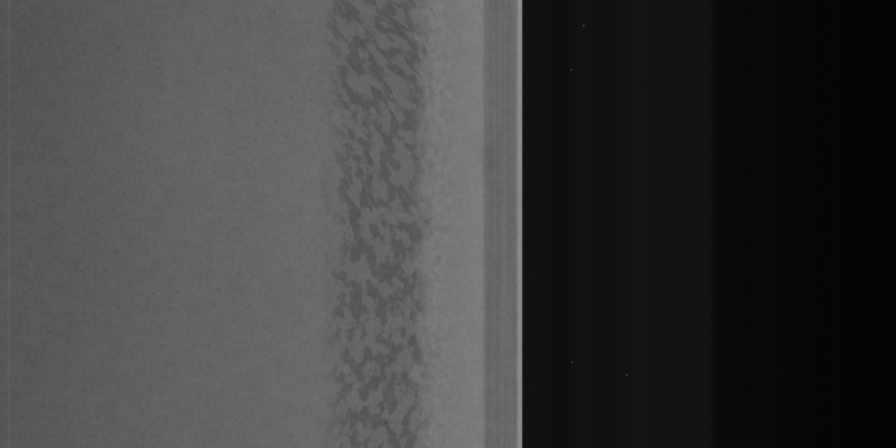
Reproduce this texture procedurally as a WebGL 2 fragment shader.

```glsl
#version 300 es
precision highp float;
// Brushed grey sheet with a mottled band and a bright rim, beside a dark banded void.
uniform vec2 u_resolution;
out vec4 fragColor;

#define RIM_X 0.583          // right end of the sheet, in canvas widths
#define MOTTLE_LEFT 0.372
#define MOTTLE_RIGHT 0.472
#define GROOVE_LEFT 0.541
#define MOTTLE_DEPTH 0.075
#define GRAIN_DEPTH 0.022
#define SPECK_CELLS 9.0

uint mixBits(uint n) {
  n = (n ^ (n >> 16)) * 0x7feb352du;
  n = (n ^ (n >> 15)) * 0x846ca68bu;
  return n ^ (n >> 16);
}

float hash(vec2 cell) {
  ivec2 c = ivec2(cell);
  return float(mixBits(uint(c.x) + mixBits(uint(c.y) + 17u)) >> 8) / 16777216.0;
}

float cornerSlope(vec2 cell, vec2 offset) {
  float angle = 6.2832 * hash(cell);
  return dot(vec2(cos(angle), sin(angle)), offset);
}

// Gradient noise, roughly -0.7 to 0.7
float noise(vec2 p) {
  vec2 i = floor(p), f = p - i;
  vec2 w = f * f * f * (f * (f * 6.0 - 15.0) + 10.0);
  vec2 e = vec2(1.0, 0.0);
  float low = mix(cornerSlope(i, f), cornerSlope(i + e, f - e), w.x);
  float high = mix(cornerSlope(i + e.yx, f - e.yx), cornerSlope(i + 1.0, f - 1.0), w.x);
  return mix(low, high, w.y);
}

float fbm(vec2 p) {
  float sum = 0.0, gain = 1.0;
  for (int k = 0; k < 3; k++) {
    sum += gain * noise(p);
    p = p * 2.03 + 11.7;
    gain *= 0.55;
  }
  return sum;
}

// Soft vertical line
float line(float x, float center, float width) {
  float d = (x - center) / width;
  return exp(-d * d);
}

// Sparse round dots, one candidate per cell
float specks(vec2 p, float cells, float density, float radius) {
  vec2 cell = floor(p * cells);
  vec2 center = 0.2 + 0.6 * vec2(hash(cell + 31.0), hash(cell + 67.0));
  float d = length(fract(p * cells) - center) / cells;
  float blur = 1.0 / u_resolution.y;
  return step(hash(cell), density) * (1.0 - smoothstep(radius - blur, radius + blur, d));
}

float sheet(float x, vec2 p) {
  // Broad light across the sheet
  float tone = mix(0.338, 0.395, smoothstep(-0.02, 0.28, x));
  tone = mix(tone, 0.415, smoothstep(0.25, 0.37, x));
  tone += 0.012 * noise(p * vec2(2.5, 2.0)) - 0.012 * smoothstep(0.6, 1.0, p.y) * (1.0 - x);

  // Ragged mottled band, then the pale strip
  float wobble = 0.012 * fbm(p * vec2(18.0, 13.0));
  float band = smoothstep(MOTTLE_LEFT - 0.022, MOTTLE_LEFT + 0.022, x + wobble)
             * (1.0 - smoothstep(MOTTLE_RIGHT - 0.014, MOTTLE_RIGHT + 0.014, x + wobble));
  float pale = smoothstep(MOTTLE_RIGHT - 0.02, MOTTLE_RIGHT + 0.015, x + wobble);
  tone = mix(tone, 0.462 + 0.02 * smoothstep(0.49, 0.54, x), pale);
  float lean = 0.45 * (p.y - 0.45);
  vec2 q = vec2(p.x + lean * p.y, p.y) + 0.012 * noise(p * 14.0);
  float blotch = smoothstep(-0.22, 0.26, fbm(q * vec2(38.0, 24.0)));
  tone -= band * MOTTLE_DEPTH * (0.2 + 0.8 * blotch);
  float curdle = line(x, MOTTLE_RIGHT + 0.012, 0.022);
  tone += 0.04 * curdle * fbm(p * vec2(65.0, 50.0));

  // Streaked groove with a faint smudge
  float groove = smoothstep(GROOVE_LEFT - 0.004, GROOVE_LEFT + 0.003, x);
  float streaks = noise(vec2(p.x * 130.0, p.y * 1.5));
  tone = mix(tone, 0.405 + 0.035 * streaks, groove);
  tone -= 0.03 * line(x, 0.545, 0.012) * line(p.y, 0.65, 0.035);

  // Fine grain, pits and the seam at the far left
  tone += GRAIN_DEPTH * (noise(p * vec2(120.0, 95.0)) + 0.6 * fbm(p * vec2(22.0, 30.0)));
  tone -= 0.035 * specks(p, 24.0, 0.16, 0.003) * (1.0 - pale);
  tone += 0.025 * line(x, 0.010, 0.0015);

  // Bright rim
  return tone + 0.13 * line(x, RIM_X - 0.003, 0.0035);
}

float darkSide(float x, vec2 p) {
  float tone = mix(0.068, 0.032, smoothstep(0.788, 0.806, x));
  tone -= 0.017 * smoothstep(0.82, 1.0, x);
  tone += 0.010 * line(x, 0.712, 0.012) + 0.008 * line(x, 0.790, 0.006);
  tone -= 0.012 * line(x, 0.625, 0.016) + 0.008 * line(x, 0.675, 0.012);
  tone += 0.006 * noise(vec2(p.x * 30.0, 0.5)) + 0.004 * noise(p * 110.0);
  return tone + 0.18 * specks(p, SPECK_CELLS, 0.06, 0.0022);
}

void main() {
  vec2 p = gl_FragCoord.xy / u_resolution.y;
  float x = gl_FragCoord.x / u_resolution.x;
  float blur = 0.8 / u_resolution.x;
  float outside = smoothstep(RIM_X - blur, RIM_X + blur, x);
  float tone = mix(sheet(x, p), darkSide(x, p), outside);
  fragColor = vec4(vec3(clamp(tone, 0.0, 1.0)), 1.0);
}
```
